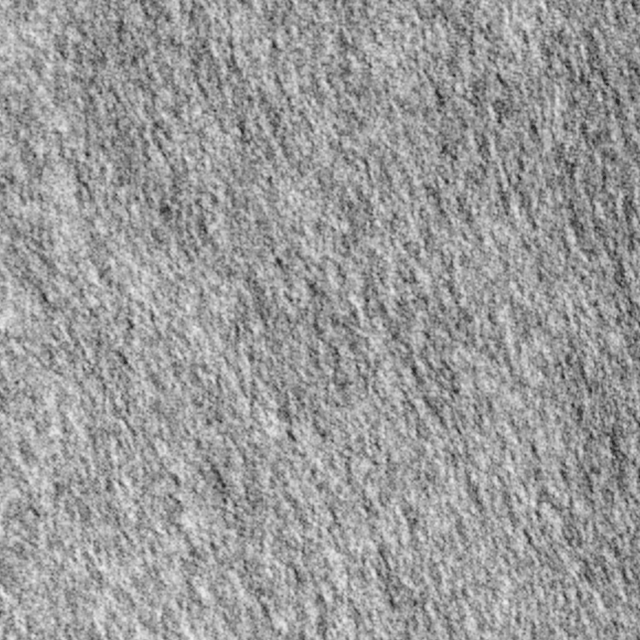
Reproduce this texture procedurally as a Shadertoy shader.

```glsl
// Grey rough stone with fine grain and slanted, side-lit streaks.

const float MEAN_GREY = 0.618;
const vec2 LIGHT_STEP = vec2(0.006, 0.001);

float hash(vec2 cell) {
    return fract(sin(dot(cell, vec2(127.1, 311.7))) * 43758.5453);
}

// Smooth value noise in the range -1 to 1
float noise(vec2 p) {
    vec2 cell = floor(p);
    vec2 f = fract(p);
    f = f * f * (3.0 - 2.0 * f);
    float low = mix(hash(cell), hash(cell + vec2(1, 0)), f.x);
    float high = mix(hash(cell + vec2(0, 1)), hash(cell + vec2(1, 1)), f.x);
    return 2.0 * mix(low, high, f.y) - 1.0;
}

// Coordinates across (x) and along (y) the streaks, which steepen to the right
vec2 streakSpace(vec2 p) {
    float bend = 0.012 * noise(p * 5.0 + 3.7);
    float across = 0.8 * p.x + 0.15 * p.x * p.x + 0.48 * p.y + bend;
    float along = 0.46 * p.x - 0.89 * p.y;
    return vec2(across, along);
}

// Surface height: long ridges, short ridges and pits
float surfaceHeight(vec2 p) {
    vec2 s = streakSpace(p);
    float ridges = noise(s * vec2(58.0, 21.0) + 11.3);
    float chips = noise(s * vec2(108.0, 52.0) + 47.9);
    float pits = noise(s * vec2(170.0, 105.0) + 83.1);
    return 0.5 * ridges + 0.5 * chips + 0.4 * pits;
}

// Fine speckle, slightly stretched along the streaks
float grain(vec2 p) {
    vec2 s = streakSpace(p);
    return 0.75 * noise(s * vec2(235.0, 195.0) + 19.4)
         + 0.65 * noise(p * 290.0 + 5.2);
}

// Broad shading: lighter at the lower left, with faint long patches
float broadTone(vec2 p) {
    float slope = -0.07 * (p.x - 0.5) - 0.05 * (p.y - 0.5);
    float patches = noise(streakSpace(p) * vec2(14.0, 5.0) + 29.6);
    return slope + 0.055 * patches;
}

void mainImage(out vec4 fragColor, in vec2 fragCoord) {
    vec2 p = fragCoord / iResolution.y;

    // Height darkens the valleys; its difference lights one side of each ridge
    float height = surfaceHeight(p);
    float relief = height - surfaceHeight(p - LIGHT_STEP);
    float tone = broadTone(p) + 0.14 * height + 0.14 * relief + 0.155 * grain(p);

    // Compress highlights and deepen crevices
    tone -= 0.6 * tone * tone;
    float grey = clamp(MEAN_GREY + tone, 0.16, 0.92);
    fragColor = vec4(vec3(grey), 1.0);
}
```
